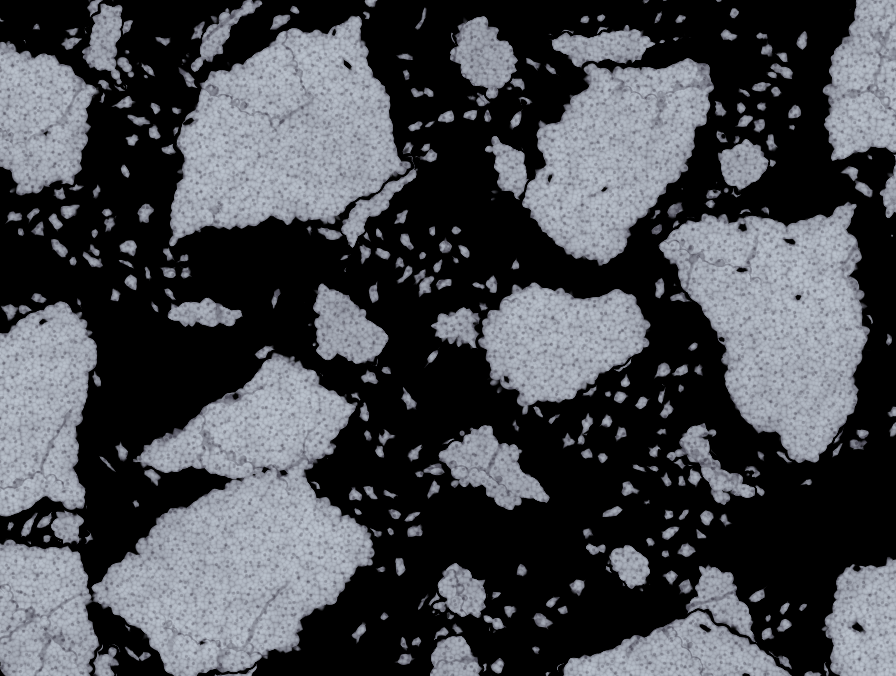
Write a Shadertoy shader that draws this texture.

```glsl
// Pale, crumbly mineral grains scattered on black, as in a thin section.
// Jittered cells hold random polygons in three sizes; cellular noise roughens
// their edges and gives the speckled, finely cracked surface.

vec3 hash3(vec2 cell) {
    vec3 h = vec3(dot(cell, vec2(127.1, 311.7)), dot(cell, vec2(269.5, 183.3)), dot(cell, vec2(419.2, 371.9)));
    return fract(sin(h) * 43758.545);
}

// Distances to the nearest and second nearest feature points
vec2 cellular(vec2 p) {
    vec2 base = floor(p), nearest = vec2(9.0);
    for (int y = -1; y <= 1; y++)
    for (int x = -1; x <= 1; x++) {
        vec2 cell = base + vec2(x, y);
        float d = length(cell + hash3(cell).xy - p);
        nearest = d < nearest.x ? vec2(d, nearest.x) : vec2(nearest.x, min(nearest.y, d));
    }
    return nearest;
}

// Irregular six-sided polygon, stretched along a random axis
float polygon(vec2 p, float radius, float stretch, vec2 seed) {
    vec3 h = hash3(seed + 17.3);
    float turn = h.x * 6.283, s = mix(1.0, stretch, h.y), d = -9.0;
    p = mat2(cos(turn), -sin(turn), sin(turn), cos(turn)) * p * vec2(s, 1.0 / s);
    for (int k = 0; k < 6; k++) {
        vec3 side = hash3(seed + float(k) * 7.7 + 3.1);
        float angle = (float(k) + 0.75 * (side.x - 0.5)) * 1.0472;
        d = max(d, dot(p, vec2(cos(angle), sin(angle))) - radius * mix(0.72, 1.28, side.y));
    }
    return d;
}

// Layer of grains; radii are fractions of the cell, touching grains keep a gap
float grains(vec2 p, float size, vec2 radii, float stretch, float keep, float clump) {
    p /= size;
    vec2 base = floor(p);
    float first = 1.0, second = 1.0;
    for (int y = -1; y <= 1; y++)
    for (int x = -1; x <= 1; x++) {
        vec2 cell = base + vec2(x, y);
        vec3 h = hash3(cell + 5.0 / size);
        float cluster = sin(cell.x * 0.37 + 2.0 * sin(cell.y * 0.23)) * sin(cell.y * 0.41 + 1.0);
        if (h.z > keep + clump * cluster) continue;
        float rank = fract(dot(cell, vec2(0.7549, 0.5698)));
        vec2 center = cell + 0.5 + (h.xy - 0.5) * 0.56;
        float d = polygon(p - center, mix(radii.x, radii.y, rank), stretch, cell + 31.0 * size);
        second = min(second, max(first, d));
        first = min(first, d);
    }
    return max(first * size, 0.5 * (first - second) * size + 0.003);
}

void mainImage(out vec4 fragColor, in vec2 fragCoord) {
    vec2 p = fragCoord / iResolution.y;
    float pixel = 1.0 / iResolution.y;

    // Bent outlines and scalloped edges
    vec2 bent = p + 0.009 * sin(p.yx * 21.0 + vec2(0.4, 2.1)) + 0.004 * sin(p.yx * 53.0 + vec2(3.0, 1.2));
    float coarse = cellular(bent * 17.0).x - 0.45;
    float fine = cellular(p * 62.0 + 9.0).x - 0.45;

    // Large blocks, broken fragments, then clustered crumbs in the gaps
    float blocks = grains(bent + 0.13, 0.40, vec2(0.22, 0.38), 1.35, 1.0, 0.0)
                 + 0.022 * coarse + 0.011 * fine;
    float fragments = grains(bent + 4.7, 0.19, vec2(0.13, 0.29), 1.7, 0.6, 0.0)
                    + 0.042 * coarse + 0.017 * fine;
    fragments = max(fragments, 0.006 - blocks);
    float crumbs = grains(bent + 2.3, 0.027, vec2(0.14, 0.38), 1.5, 0.22, 0.5) + 0.007 * fine;
    float solid = min(blocks, fragments);
    crumbs = max(crumbs, 0.007 - solid);
    float d = min(solid, crumbs);

    // Small dark pits through the grains
    float pits = grains(bent + 7.1, 0.075, vec2(0.03, 0.075), 1.5, 0.22, 0.0) + 0.005 * fine;
    d = max(d, -pits);

    // Surface shade: fine grit, soft mottling, specks, cracks and worn rims
    float grit = cellular(p * 165.0).x;
    float mottle = cellular(bent * 38.0 + 4.0).x;
    float shade = 0.52 * grit * grit + 0.2 * mottle;
    shade += 0.05 * sin(p.x * 13.0 + 2.0 * sin(p.y * 9.0)) * sin(p.y * 17.0 + 1.0);
    shade += 0.38 * smoothstep(0.26, 0.08, cellular(p * 74.0 + 3.0).x);
    vec2 veins = cellular(bent * 7.0 + 0.12 * fine);
    float veinMask = smoothstep(-0.1, 0.7, sin(p.x * 19.0 + 1.0) + sin(p.y * 23.0));
    shade += 0.42 * veinMask * smoothstep(0.06, 0.01, veins.y - veins.x);
    shade += 0.45 * smoothstep(-0.007, 0.001, d);
    shade += 0.12 * step(blocks, 0.0) * smoothstep(-0.03, 0.0, blocks) + 0.14 * step(0.0, blocks);

    vec3 paleGrey = vec3(0.73, 0.76, 0.80), slate = vec3(0.36, 0.36, 0.41);
    vec3 mineral = mix(paleGrey, slate, clamp(shade, 0.0, 1.1));
    float edge = max(0.0013, 0.6 * pixel);
    fragColor = vec4(mineral * smoothstep(edge, -edge, d), 1.0);
}
```
